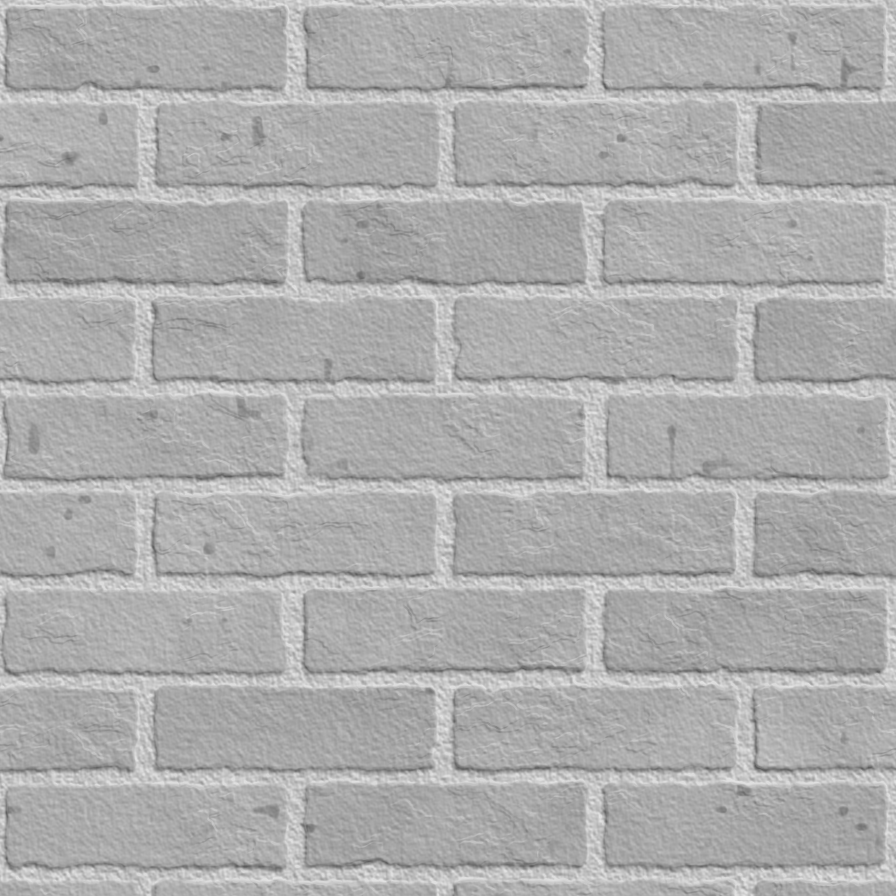
This texture is drawn by a three.js fragment shader. Its source:

```glsl
// Pale grey brick wall in running bond, with rough faces and sandy mortar.
varying vec2 vUv;

const vec2 PITCH = vec2(0.335, 0.1086);      // one brick plus its joint
const vec2 ORIGIN = vec2(0.004, 0.003);      // part of a joint cut off at top left
const vec2 HALF_BRICK = vec2(0.1565, 0.0453);
const float CORNER = 0.007;
const vec2 TO_LIGHT = vec2(0.55, -0.835);    // upper right, with y pointing down
const vec3 BRICK = vec3(0.662);
const vec3 MORTAR = vec3(0.765);
const vec3 SHADOW = vec3(0.47);

float hash(vec2 p) {
  vec3 q = fract(p.xyx * 0.1031);
  q += dot(q, q.yzx + 33.33);
  return fract((q.x + q.y) * q.z);
}

float noise(vec2 p) {
  vec2 i = floor(p);
  vec2 f = fract(p);
  f = f * f * (3.0 - 2.0 * f);
  float top = mix(hash(i), hash(i + vec2(1.0, 0.0)), f.x);
  float bottom = mix(hash(i + vec2(0.0, 1.0)), hash(i + 1.0), f.x);
  return mix(top, bottom, f.y);
}

float fbm(vec2 p) {
  float sum = 0.0;
  float amp = 0.5;
  for (int i = 0; i < 4; i++) {
    sum += amp * noise(p);
    p = mat2(1.6, 1.2, -1.2, 1.6) * p + 7.3;
    amp *= 0.5;
  }
  return sum / 0.9375;
}

// Brick coordinates; odd rows shift by half a brick.
vec2 bondCoord(vec2 p) {
  vec2 g = (p + ORIGIN) / PITCH;
  g.x += 0.5 * mod(floor(g.y), 2.0);
  return g;
}

// Signed distance to the worn outline of the nearest brick.
float brickDistance(vec2 p) {
  vec2 g = bondCoord(p);
  vec2 id = floor(g);
  vec2 jitter = vec2(hash(id + 11.0), hash(id + 29.0)) - 0.5;
  vec2 q = (fract(g) - 0.5) * PITCH - jitter * vec2(0.004, 0.002);
  q.y += q.x * (hash(id + 47.0) - 0.5) * 0.012;
  vec2 a = abs(q) - HALF_BRICK + CORNER;
  float box = length(max(a, 0.0)) + min(max(a.x, a.y), 0.0) - CORNER;
  float wobble = (noise(p * 48.0) - 0.5) * 0.0045 + (noise(p * 170.0) - 0.5) * 0.0022;
  float chip = smoothstep(0.72, 0.95, noise(p * 31.0 + 5.0)) * 0.004;
  return box + wobble + chip;
}

float coverage(float d, float blur) {
  return 1.0 - smoothstep(-blur, blur, d);
}

// Broken ledges, strongest in scattered patches.
float ledges(vec2 p) {
  float n = fbm(p * vec2(27.0, 40.0) + 3.0);
  float patches = smoothstep(0.36, 0.7, noise(p * 17.0 + 19.0));
  return (smoothstep(0.40, 0.48, n) + smoothstep(0.54, 0.61, n)) * patches;
}

float grain(vec2 p) {
  return noise(p * 215.0) + 0.6 * noise(p * 340.0 + 8.0);
}

// Surface height: raised bricks over a coarse joint.
float relief(vec2 p) {
  float face = coverage(brickDistance(p), 0.0035);
  float brickTexture = 0.10 * grain(p) + 0.10 * ledges(p) + 0.12 * fbm(p * 70.0);
  float mortarTexture = 0.20 * grain(p + 0.37) + 0.12 * noise(p * 90.0);
  return 0.22 * face + mix(mortarTexture, brickTexture, face);
}

void main() {
  vec2 p = vec2(vUv.x, 1.0 - vUv.y);
  float d = brickDistance(p);
  float face = coverage(d, 0.0016);

  // Tone of each brick, soft stains and rare pits
  vec2 id = floor(bondCoord(p));
  float tone = (hash(id + 3.0) - 0.5) * 0.045 + (fbm(p * 14.0) - 0.5) * 0.07;
  float pits = smoothstep(0.84, 0.95, noise(p * 52.0 + 61.0)) * smoothstep(0.5, 0.8, noise(p * 13.0));
  vec3 brick = BRICK + tone - 0.14 * pits;
  vec3 mortar = MORTAR + (noise(p * 60.0) - 0.5) * 0.05;
  vec3 color = mix(mortar, brick, face);

  // Shadow in the joint below and left of each brick
  float occlusion = coverage(brickDistance(p + TO_LIGHT * 0.0055), 0.0035) * (1.0 - face);
  color = mix(color, SHADOW, 0.72 * occlusion);

  // Light from the slope along the light direction
  vec2 e = TO_LIGHT * 0.0012;
  float slope = relief(p - e) - relief(p + e);
  color += clamp(slope, -0.20, 0.10);

  gl_FragColor = vec4(clamp(color, 0.0, 1.0), 1.0);
}
```
